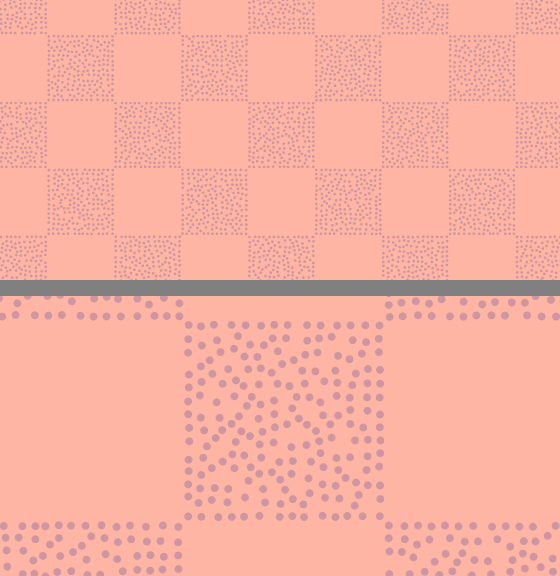
Top, the full canvas; bottom, a detail of the centre.
Give the GLSL for this pattern, as a Shadertoy shader.

```glsl
// Checkerboard of plain and dotted squares in two soft pinks.
// Each dotted square holds a jittered lattice of dots, seeded by its cell and
// relaxed twice so the dots spread evenly while the outer rows hug the border.

const vec3  GROUND_COLOR = vec3(1.0, 0.71, 0.64);
const vec3  DOT_COLOR    = vec3(0.81, 0.59, 0.63);
const float CELL_SIZE    = 0.2389;               // in canvas heights
const vec2  GRID_ORIGIN  = vec2(0.1687, 0.1595); // corner of a dotted cell
const float DOTS_ACROSS  = 14.0;
const float DOT_RADIUS   = 0.0195;               // in cells
const float BORDER_INSET = 0.024;                // in cells
const float JITTER       = 0.46;                 // in dot spacings
const float BORDER_PLAY  = 0.12;                 // freedom of border dots
const float MIN_GAP      = 0.92;                 // in dot spacings
const float PUSH         = 0.5;

vec2 hash22(vec2 p) {
    vec3 q = fract(p.xyx * vec3(0.1031, 0.1030, 0.0973));
    q += dot(q, q.yzx + 33.33);
    return fract((q.xx + q.yz) * q.zy);
}

bool inLattice(vec2 id) {
    return all(greaterThanEqual(id, vec2(0.0))) &&
           all(lessThan(id, vec2(DOTS_ACROSS)));
}

// Dots on the border move freely along it, but little across it.
vec2 freedom(vec2 id) {
    vec2 interior = step(0.5, id) * step(id, vec2(DOTS_ACROSS - 1.5));
    return mix(vec2(BORDER_PLAY), vec2(1.0), interior);
}

vec2 jitteredDot(vec2 id, vec2 cell) {
    vec2 offset = hash22(id + cell * 37.0 + 411.0) * 2.0 - 1.0;
    return id + offset * JITTER * freedom(id);
}

vec2 repel(vec2 p, vec2 other) {
    vec2 away = p - other;
    float d = max(length(away), 0.001);
    return away / d * max(MIN_GAP - d, 0.0) * PUSH;
}

vec2 relaxedDot(vec2 id, vec2 cell) {
    vec2 p = jitteredDot(id, cell);
    vec2 shift = vec2(0.0);
    for (int k = 0; k < 9; k++) {
        vec2 other = id + vec2(k % 3 - 1, k / 3 - 1);
        if (k != 4 && inLattice(other)) shift += repel(p, jitteredDot(other, cell));
    }
    return p + shift * freedom(id);
}

vec2 settledDot(vec2 id, vec2 cell) {
    vec2 p = relaxedDot(id, cell);
    vec2 shift = vec2(0.0);
    for (int k = 0; k < 9; k++) {
        vec2 other = id + vec2(k % 3 - 1, k / 3 - 1);
        if (k != 4 && inLattice(other)) shift += repel(p, relaxedDot(other, cell));
    }
    return p + shift * freedom(id);
}

// Distance to the nearest dot centre, in cells.
float dotDistance(vec2 local, vec2 cell) {
    float spacing = (1.0 - 2.0 * BORDER_INSET) / (DOTS_ACROSS - 1.0);
    vec2 p = (local - BORDER_INSET) / spacing;
    vec2 base = floor(p + 0.5);
    float nearest = 10.0;
    for (int k = 0; k < 9; k++) {
        vec2 id = base + vec2(k % 3 - 1, k / 3 - 1);
        if (inLattice(id)) nearest = min(nearest, distance(p, settledDot(id, cell)));
    }
    return nearest * spacing;
}

void mainImage(out vec4 fragColor, in vec2 fragCoord) {
    vec2 grid = (fragCoord / iResolution.y - GRID_ORIGIN) / CELL_SIZE;
    vec2 cell = floor(grid);
    float pixel = 1.0 / (iResolution.y * CELL_SIZE);

    // Dots fill every other square.
    float ink = 0.0;
    if (mod(cell.x + cell.y, 2.0) < 0.5) {
        float d = dotDistance(grid - cell, cell);
        ink = clamp(0.5 + (DOT_RADIUS - d) / pixel, 0.0, 1.0);
    }

    fragColor = vec4(mix(GROUND_COLOR, DOT_COLOR, ink), 1.0);
}
```
